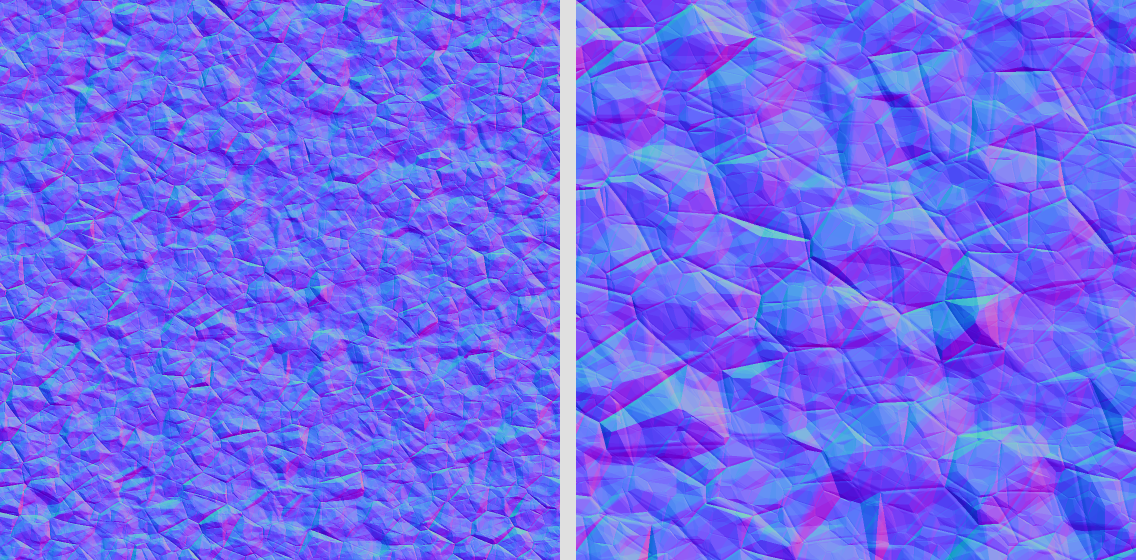
Left: the whole. Right: its middle third, enlarged.
Write a Shadertoy shader that draws this texture map.

```glsl
// Tangent-space normal map of crumpled paper.
// Each Voronoi cell is a dent or bump cut from planes hinged on its borders;
// such cells and flat-shaded triangle meshes are summed at several scales.

#define CELL_SCALE 18.0     // folded cells across the canvas
#define MESH_SCALE 24.0     // triangle facets across the canvas
#define CELL_GAIN 0.68      // tilt of the folded cells
#define MESH_GAIN 0.22      // tilt of the triangle facets
#define FLAT_SLOPE 0.22     // slope of the gentlest planes
#define STEEP_SLOPE 1.35    // slope of the steepest planes
#define RIM_SLOPE 0.45      // extra slope of the thin border creases
#define JITTER 0.86         // irregularity of the nodes
#define STRETCH vec2(1.0, 1.15)   // features are wider than high
#define STRENGTH vec2(0.92, 1.05) // slope contrast per axis
#define TILT vec2(-0.14, -0.20)   // mean lean of the sheet
#define AA 2                // samples per pixel side

vec3 hash3(vec2 p) {
    vec3 q = fract(vec3(p.xyx) * vec3(0.1031, 0.1030, 0.0973));
    q += dot(q, q.yxz + 33.33);
    return fract((q.xxy + q.yzz) * q.zyx);
}

mat2 rotation(float a) {
    float c = cos(a), s = sin(a);
    return mat2(c, s, -s, c);
}

// Jittered grid node: position in xy, height in z
vec3 node(vec2 c) {
    vec3 h = hash3(c) - 0.5;
    return vec3(c + JITTER * h.xy, h.z);
}

float side(vec2 p, vec2 a, vec2 b) {
    vec2 e = b - a, q = p - a;
    return e.x * q.y - e.y * q.x;
}

bool inside(vec2 p, vec3 a, vec3 b, vec3 c) {
    return side(p, a.xy, b.xy) >= 0.0 && side(p, b.xy, c.xy) >= 0.0
        && side(p, c.xy, a.xy) >= 0.0;
}

// Gradient of a triangle, softly limited for slivers
vec2 triangleSlope(vec3 a, vec3 b, vec3 c) {
    vec3 n = cross(b - a, c - a);
    vec2 s = -n.xy / max(n.z, 1e-4);
    return s / (1.0 + 0.4 * length(s));
}

// Slope of an irregular triangle mesh
vec2 meshSlope(vec2 p, float scale, float angle) {
    mat2 turn = rotation(angle);
    p = turn * p * scale + 40.0 + 17.0 * angle;
    vec2 slope = vec2(0.0);
    for (int j = -1; j <= 1; j++)
    for (int i = -1; i <= 1; i++) {
        vec2 c = floor(p) + vec2(i, j);
        vec3 a = node(c), b = node(c + vec2(1, 0));
        vec3 d = node(c + vec2(1, 1)), e = node(c + vec2(0, 1));
        // split each quad along its shorter diagonal
        if (distance(a.xy, d.xy) > distance(b.xy, e.xy)) {
            vec3 t = a; a = b; b = d; d = e; e = t;
        }
        if (inside(p, a, b, d)) slope = triangleSlope(a, b, d);
        if (inside(p, a, d, e)) slope = triangleSlope(a, d, e);
    }
    return slope * turn;
}

// Slope of Voronoi cells, each the lower hull of planes hinged on its borders
vec2 cellSlope(vec2 p, float scale, float angle) {
    mat2 turn = rotation(angle);
    p = turn * p * scale + 60.0 + 23.0 * angle;
    p += 0.04 * sin(p.yx * 2.3 + 1.7 * sin(p * 0.9));
    vec2 home = vec2(0.0), toHome = vec2(9.0);
    for (int j = -1; j <= 1; j++)
    for (int i = -1; i <= 1; i++) {
        vec2 c = floor(p) + vec2(i, j);
        vec2 r = node(c).xy - p;
        if (dot(r, r) < dot(toHome, toHome)) { toHome = r; home = c; }
    }
    // lowest plane above this point, and the nearest border
    float lowest = 9.0, border = 9.0;
    vec2 slope = vec2(0.0), inward = vec2(0.0);
    for (int j = -2; j <= 2; j++)
    for (int i = -2; i <= 2; i++) {
        if (i == 0 && j == 0) continue;
        vec2 c = home + vec2(i, j);
        vec2 r = node(c).xy - p;
        vec2 dir = normalize(r - toHome);
        float d = dot(0.5 * (toHome + r), dir);
        float h = hash3(home * 7.0 + c * 3.0).x;
        float steep = mix(FLAT_SLOPE, STEEP_SLOPE, h * h);
        if (steep * d < lowest) { lowest = steep * d; slope = -steep * dir; }
        if (d < border) { border = d; inward = -dir; }
    }
    // bump or dent of varied depth, with a thin crease along its rim
    vec3 kind = hash3(home + 0.5);
    float depth = (kind.x > 0.35 ? 1.0 : -1.0) * (0.65 + 0.6 * kind.y);
    float rim = 1.0 - smoothstep(0.02, 0.05, border);
    return (slope * depth + RIM_SLOPE * rim * inward) * turn;
}

vec3 paperNormal(vec2 p) {
    p *= STRETCH;
    // large folds
    vec2 slope = CELL_GAIN * cellSlope(p, CELL_SCALE, 0.6);
    slope += MESH_GAIN * meshSlope(p, MESH_SCALE, 0.35);
    // secondary folds
    slope += 0.68 * CELL_GAIN * cellSlope(p, CELL_SCALE * 1.7, 1.5);
    slope += 0.90 * MESH_GAIN * meshSlope(p, MESH_SCALE * 1.8, 1.1);
    // fine wrinkles
    slope += 0.38 * CELL_GAIN * cellSlope(p, CELL_SCALE * 3.5, 2.3);
    return normalize(vec3(-slope * STRETCH * STRENGTH, 1.0)) + vec3(TILT, -0.02);
}

void mainImage(out vec4 fragColor, in vec2 fragCoord) {
    vec3 color = vec3(0.0);
    for (int j = 0; j < AA; j++)
    for (int i = 0; i < AA; i++) {
        vec2 offset = (vec2(i, j) + 0.5) / float(AA) - 0.5;
        color += 0.5 + 0.5 * paperNormal((fragCoord + offset) / iResolution.y);
    }
    fragColor = vec4(color / float(AA * AA), 1.0);
}
```
